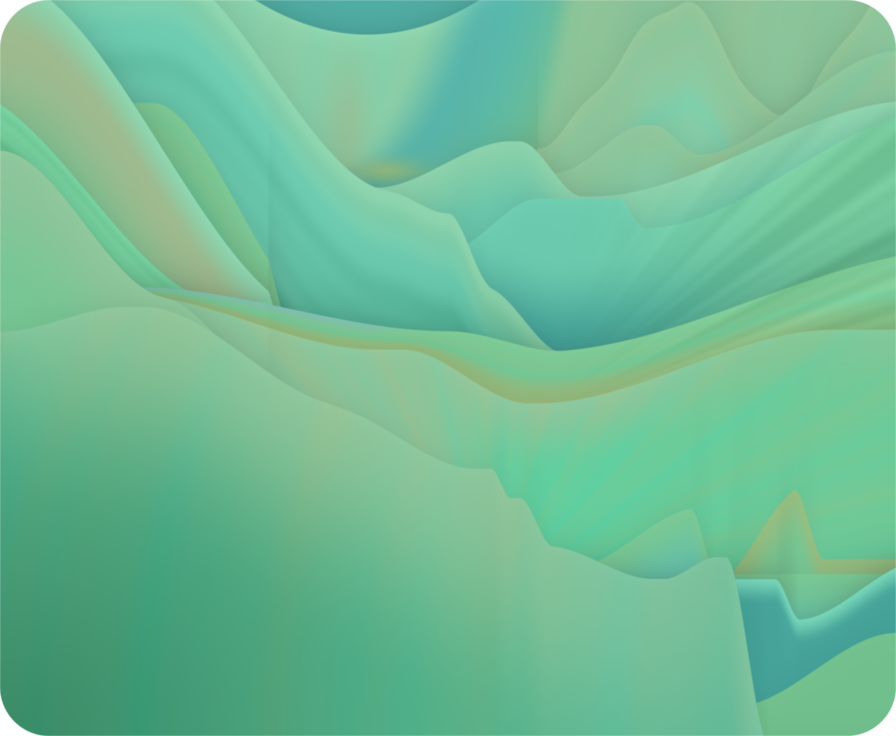
Reproduce this background procedurally as a Shadertoy shader.

```glsl
// Soft green and teal folds of silk, like a misty canyon, on a rounded card.
// Each fold is a ridge curve built from smooth ramps. Folds are painted back
// to front with a lit rim, a soft cast shadow and layered-sine streaks.

const vec3 MINT = vec3(.53, .81, .66);
const vec3 AQUA = vec3(.42, .79, .68);
const vec3 TEAL = vec3(.27, .64, .60);
const vec3 SAGE = vec3(.55, .77, .60);
const vec3 LEAF = vec3(.47, .78, .58);
const vec3 JADE = vec3(.39, .81, .62);
const vec3 OLIVE = vec3(.58, .74, .50);
const vec3 SAND = vec3(.62, .73, .56);
const vec3 HAZE = vec3(.48, .74, .68);
const vec3 FERN = vec3(.34, .70, .54);
const vec3 DEEP = vec3(.21, .54, .40);
const vec3 TINT = vec3(.03, -.008, -.018); // warm side of a streak
const float CORNER = .055; // corner radius, in canvas widths
const float RIM = .045;    // light on a fold's edge
const float SHADE = .13;   // shadow a fold casts behind itself

float ramp(float a, float b, float x) { return smoothstep(a, b, x); }

vec3 blend(vec3 a, vec3 b, float size, float x) {
    return mix(a, b, smoothstep(0., size, x));
}

float glow(vec2 p, vec2 centre, vec2 size) {
    vec2 q = (p - centre) / size;
    return exp(-dot(q, q));
}

// Layered sines, from -1 to 1.
float streaks(float t) {
    return .5 * sin(t) + .3 * sin(2.3 * t + 1.7) + .2 * sin(4.1 * t + .6);
}

// Streaks that spread out from a centre.
float fan(vec2 q, float count) { return streaks(atan(q.y, q.x) * count); }

// Paints one fold; depth is the height below its ridge.
vec3 fold(vec3 back, vec3 fill, float depth, float strength) {
    float slope = length(vec2(dFdx(depth), dFdy(depth))) * iResolution.y;
    float d = depth / max(slope, .5), soft = 1.2 / iResolution.y;
    back *= 1. - strength * SHADE * exp(min(d, 0.) / .022);
    fill += strength * RIM * exp(-max(d, 0.) / .014);
    return mix(back, fill, smoothstep(-soft, soft, d));
}

// A dark arch above one deep diagonal hollow.
vec3 backdrop(vec2 p) {
    float lean = p.x - .4 - .13 * sqrt(max(p.y - .77, 0.) / .23);
    vec3 col = mix(MINT, TEAL + .07, ramp(-.05, .02, lean));
    col = blend(col, LEAF, .2, lean);
    float spur = p.x - .585 - .16 * (p.y - .8);
    col = blend(col, SAGE, .03, spur) + .5 * TINT * streaks(spur * 38.);
    col = mix(col, OLIVE, .9 * glow(p, vec2(.43, .768), vec2(.04, .016)));
    col = mix(col, SAND, .6 * glow(p, vec2(.388, .83), vec2(.025, .08)));
    float arch = .953 + 3. * (p.x - .41) * (p.x - .41);
    return fold(TEAL + .05, col, arch - p.y, .8);
}

vec3 landscape(vec2 p) {
    float x = p.x, y = p.y, d;
    vec3 col = backdrop(p), fill;
    float right = ramp(.6, .95, x);
    float rays = right * fan(p - vec2(.58, .42), 32.);
    float tail = 3. * max(x - .3, 0.);  // sinks the left folds
    float lead = 3. * max(.6 - x, 0.);  // sinks the right sheets

    // Puffy sheets, upper right.
    d = .8 + .2 * ramp(.59, .77, x) - .16 * ramp(.76, .87, x)
      + .2 * ramp(.86, 1.02, x) + .006 * sin(x * 90.) - lead - y;
    col = fold(col, blend(SAGE, MINT, .16, d) + TINT * streaks(d * 30.), d, .4);
    d = .765 + .065 * ramp(.62, .72, x) - .04 * ramp(.73, .78, x)
      + .14 * ramp(.78, 1., x) - lead - y;
    col = fold(col, blend(SAGE, MINT, .1, d) + TINT * rays, d, .4);
    d = .745 + .063 * ramp(.42, .57, x) - .075 * ramp(.58, .65, x)
      + .13 * ramp(.66, 1.02, x) - y;
    col = fold(col, blend(MINT, AQUA, .1, d) + .03 * rays, d, .5);

    // Teal bowl, darkest along the valley line.
    float valley = .61 - .06 * ramp(.15, .5, x) - .028 * ramp(.5, .63, x)
                 + .14 * ramp(.6, 1.08, x);
    d = .66 + .07 * ramp(.5, .6, x) - .04 * ramp(.69, .72, x)
      + .16 * ramp(.72, 1.05, x) - y;
    fill = blend(TEAL, AQUA, .13, y - valley);
    fill = mix(fill, LEAF, .75 * right) + .05 * rays;
    col = fold(col, fill, d, .4);

    // Flowing folds, upper left.
    d = 1.05 - .31 * ramp(.17, .44, x) - .03 * ramp(.43, .5, x)
      - .1 * ramp(.5, .55, x) - .09 * ramp(.54, .63, x) - y;
    fill = blend(MINT, AQUA, .1, d) - .09 * exp(-max(y - valley, 0.) / .05);
    col = fold(col, fill + .03 * streaks(d * 30.), d, .4);
    d = .86 - .28 * ramp(.17, .36, x) - tail - y;
    col = fold(col, LEAF + TINT * streaks(d * 50.), d, .4);
    d = 1.03 - .46 * ramp(0., .36, x) - tail - y;
    fill = blend(blend(MINT, SAND, .08, d), LEAF, .2, d - .08);
    col = fold(col, fill, d, .8);
    d = .88 - .29 * ramp(-.05, .25, x) - tail - y;
    col = fold(col, mix(JADE, LEAF, .6) + .04 * streaks(d * 75.), d, .4);

    // Banded strip under the valley: haze, leaf, then olive.
    float shelf = .6 - .075 * ramp(.14, .42, x) - .073 * ramp(.45, .59, x)
                + .1 * ramp(.6, .93, x);
    float band = (valley - y) / max(valley - shelf, .01);
    fill = blend(HAZE, LEAF, .45, band + 2. * ramp(.4, .6, x));
    fill = mix(fill, OLIVE, ramp(.4, .85, band) * (1. - .5 * right));
    col = fold(col, fill + TINT * streaks(band * 8.) + .05 * rays, valley - y, .5);

    // Broad jade sheet and its two small crests.
    d = shelf - y;
    fill = mix(SAGE, JADE, ramp(.46, .6, x) * ramp(0., .1, d));
    fill = mix(fill, LEAF, .6 * right) + TINT * fan(p - vec2(.55, .18), 24.);
    col = fold(col, fill, d, .4);
    d = .2 + .14 * ramp(.79, .9, x) - .1 * ramp(.885, .92, x) - y;
    col = fold(col, blend(OLIVE, LEAF, .08, d), d, .2);
    d = .23 + .08 * ramp(.64, .78, x) - .09 * ramp(.77, .8, x) - y;
    col = fold(col, blend(LEAF, AQUA, .08, d), d, .3);

    // Teal gully, corner hill, left knoll.
    d = .213 - .055 * ramp(.865, .893, x) + .08 * ramp(.89, 1.03, x) - y;
    col = fold(col, blend(AQUA, TEAL, .035, d), d, 1.);
    d = .04 + .1 * ramp(.82, 1., x) - y;
    col = fold(col, LEAF - .03, d, .2);
    d = .795 - .2 * ramp(0., .19, x) - .1 * ramp(.18, .3, x) - tail - y;
    col = fold(col, blend(SAGE, LEAF, .2, d), d, .4);

    // Large front hill with a stepped right-hand edge.
    d = .549 + .034 * ramp(0., .14, x) - .135 * ramp(.16, .39, x)
      - .085 * ramp(.36, .53, x) - .04 * ramp(.548, .57, x)
      - .065 * ramp(.58, .617, x) - .045 * ramp(.61, .73, x)
      + .03 * ramp(.74, .8, x) - .26 * ramp(.81, .86, x) - y;
    fill = blend(SAGE, FERN, .36, d + .12 * exp(-x / .1));
    fill = mix(fill, AQUA - .05, .5 * ramp(.45, .85, x));
    fill = mix(DEEP, fill, ramp(-.1, .6, length(p)));
    return fold(col, fill + .8 * TINT * streaks(x * 26. - 9. * y * y), d, .35);
}

void mainImage(out vec4 fragColor, in vec2 fragCoord) {
    vec3 col = landscape(fragCoord / iResolution.xy);
    // Rounded white card corners.
    vec2 size = .5 * iResolution.xy / iResolution.x;
    vec2 q = abs(fragCoord / iResolution.x - size) - size + CORNER;
    float edge = length(max(q, 0.)) - CORNER, soft = 1. / iResolution.x;
    fragColor = vec4(mix(col, vec3(1), smoothstep(-soft, soft, edge)), 1);
}
```
